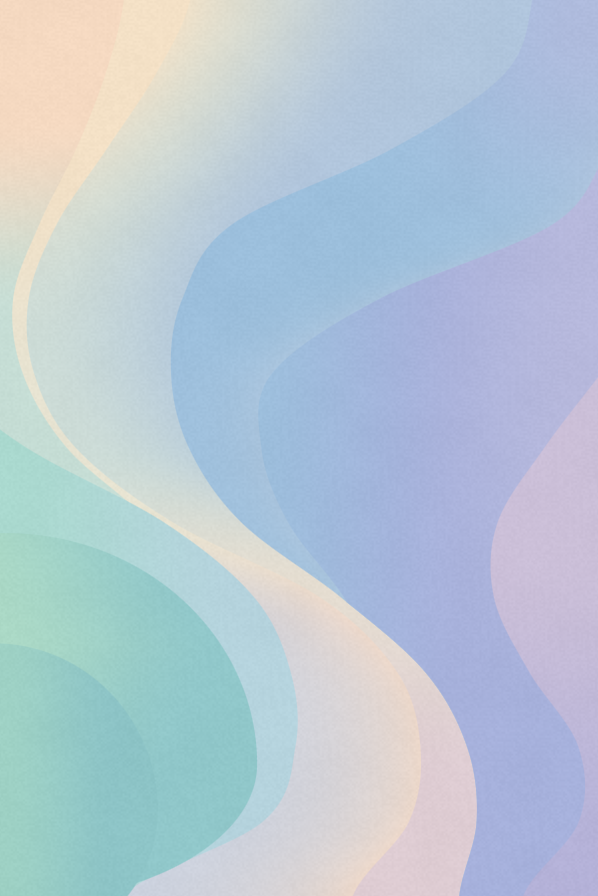
Give the GLSL for this background, as a WebGL 2 fragment shader.

```glsl
#version 300 es
precision highp float;
// Soft pastel waves: overlapping translucent sheets stacked back to front.
// Long edges are splines x = f(y) through evenly spaced knots, the teal hills
// are lopsided ellipses, and each sheet carries its own gradient and fine grain.
uniform vec2 u_resolution;
out vec4 outColor;

const vec3 PEACH = vec3(0.960, 0.850, 0.755);
const vec3 CREAM = vec3(0.955, 0.880, 0.775);
const vec3 SAGE = vec3(0.775, 0.868, 0.835);
const vec3 ICE = vec3(0.685, 0.770, 0.865);
const vec3 HAZE = vec3(0.785, 0.820, 0.880);
const vec3 BLUSH = vec3(0.870, 0.800, 0.825);
const vec3 BLUE = vec3(0.610, 0.748, 0.862);
const vec3 PERIWINKLE = vec3(0.650, 0.692, 0.860);
const vec3 LILAC = vec3(0.715, 0.722, 0.862);
const vec3 PINK = vec3(0.795, 0.748, 0.845);
const vec3 MINT = vec3(0.665, 0.850, 0.810);
const vec3 LEAF = vec3(0.670, 0.850, 0.775);
const vec3 TEAL = vec3(0.565, 0.780, 0.790);

const int SPANS = 12;

// Catmull-Rom curve through knots listed from bottom to top
float curve(float k[SPANS + 1], float y) {
  float s = clamp(y, 0.0, 1.0) * float(SPANS);
  int i = min(int(s), SPANS - 1);
  float t = s - float(i);
  float a = k[max(i - 1, 0)], b = k[i], c = k[i + 1], d = k[min(i + 2, SPANS)];
  return b + 0.5 * t * (c - a + t * (2.0 * a - 5.0 * b + 4.0 * c - d
       + t * (3.0 * (b - c) + d - a)));
}

// Ellipse with separate radii above and below its centre; positive inside
float hill(vec2 p, vec2 centre, float width, float above, float below) {
  vec2 q = p - centre;
  return 1.0 - length(q / vec2(width, q.y > 0.0 ? above : below));
}

// Lays a sheet over the base where d is positive, with a smooth edge
vec3 lay(vec3 base, vec3 sheet, float d) {
  return mix(base, sheet, clamp(d / max(fwidth(d), 1e-5) + 0.5, 0.0, 1.0));
}

float glow(float d, float falloff) {
  return exp(-falloff * max(d, 0.0));
}

float hash(vec2 p) {
  return fract(sin(dot(p, vec2(127.1, 311.7))) * 43758.5453);
}

float noise(vec2 p) {
  vec2 i = floor(p), f = fract(p);
  f = f * f * (3.0 - 2.0 * f);
  return mix(mix(hash(i), hash(i + vec2(1, 0)), f.x),
             mix(hash(i + vec2(0, 1)), hash(i + vec2(1, 1)), f.x), f.y);
}

void main() {
  vec2 p = gl_FragCoord.xy / u_resolution;
  float x = p.x, y = p.y;

  // Edges of the sheets, from left to right
  float mintEdge = curve(float[](0.205, 0.44, 0.494, 0.486, 0.425, 0.275, 0.045,
    -0.12, -0.3, -0.3, -0.3, -0.3, -0.3), y);
  float ribbonEdge = curve(float[](0.1, 0.3, 0.35, 0.35, 0.33, 0.25, 0.112,
    0.038, 0.022, 0.066, 0.127, 0.176, 0.207), y);
  float bandEdge = curve(float[](0.59, 0.684, 0.703, 0.664, 0.535, 0.29, 0.127,
    0.057, 0.048, 0.095, 0.178, 0.26, 0.318), y);
  float blueEdge = curve(float[](0.768, 0.797, 0.781, 0.711, 0.57, 0.404, 0.316,
    0.286, 0.305, 0.389, 0.654, 0.842, 0.89), y);
  float violetEdge = curve(float[](0.6, 0.65, 0.67, 0.64, 0.575, 0.482, 0.437,
    0.455, 0.635, 0.925, 1.02, 1.12, 1.2), y);
  float pinkEdge = curve(float[](0.875, 0.968, 0.967, 0.885, 0.826, 0.832, 0.91,
    1.005, 1.1, 1.2, 1.2, 1.2, 1.2), y);

  // Peach corner melting into sage
  vec3 col = mix(SAGE, PEACH, smoothstep(0.64, 0.87, y));

  // Cream ribbon that opens into a glowing fold below
  vec3 fold = mix(HAZE, vec3(0.925, 0.845, 0.79), glow(bandEdge - x, 6.5));
  vec3 ribbon = mix(vec3(0.905, 0.89, 0.82), CREAM, smoothstep(0.55, 0.85, y));
  col = lay(col, mix(fold, ribbon, smoothstep(0.3, 0.44, y)), x - ribbonEdge);

  // Pale band: warm at the top left, icy in the middle, blush at the foot
  float across = x - bandEdge;
  vec3 band = mix(vec3(0.8, 0.86, 0.84), ICE, smoothstep(0.0, 0.38, across));
  band = mix(band, CREAM, 0.85 * glow(across, 7.0) * smoothstep(0.6, 1.0, y));
  vec3 foot = mix(BLUSH, vec3(0.895, 0.865, 0.815), smoothstep(0.12, 0.36, y));
  band = mix(foot, band, smoothstep(0.34, 0.5, y));
  col = lay(col, band, across);

  // Blue and periwinkle sheets
  vec3 blue = mix(BLUE, vec3(0.685, 0.732, 0.866), smoothstep(0.55, 1.0, x) * smoothstep(0.68, 0.98, y));
  blue = mix(blue, vec3(0.72, 0.785, 0.865), 0.45 * glow(violetEdge - x, 14.0));
  col = lay(col, blue, x - blueEdge);
  vec3 violet = mix(PERIWINKLE, LILAC, smoothstep(0.6, 1.0, x) * smoothstep(0.15, 0.55, y));
  violet = mix(BLUE, violet, smoothstep(0.38, 0.78, x));
  col = lay(col, violet, x - max(violetEdge, blueEdge));
  vec3 pink = mix(vec3(0.705, 0.695, 0.845), PINK, smoothstep(0.02, 0.4, y));
  col = lay(col, pink, x - pinkEdge);

  // Mint sheet and the two teal hills
  vec3 mint = mix(MINT, vec3(0.71, 0.828, 0.868), smoothstep(0.0, 0.42, x));
  col = lay(col, mint, mintEdge - x);
  float outer = hill(p, vec2(0.01, 0.147), 0.42, 0.258, 0.155);
  vec3 teal = mix(LEAF, TEAL, smoothstep(0.0, 0.38, x + 0.6 * abs(y - 0.28)));
  col = lay(col, teal, outer);
  float inner = hill(p, vec2(-0.01, 0.095), 0.274, 0.187, 0.164);
  vec3 deep = mix(vec3(0.62, 0.82, 0.77), TEAL - 0.012, smoothstep(0.0, 0.2, x));
  col = lay(col, deep, inner);

  // Soft mottling and paper grain
  vec2 paper = p * vec2(2.0, 3.0);
  col += 0.012 * (noise(paper * 9.0) - 0.5) + 0.024 * (noise(paper * 150.0) - 0.5);
  outColor = vec4(clamp(col, 0.0, 1.0), 1.0);
}
```
